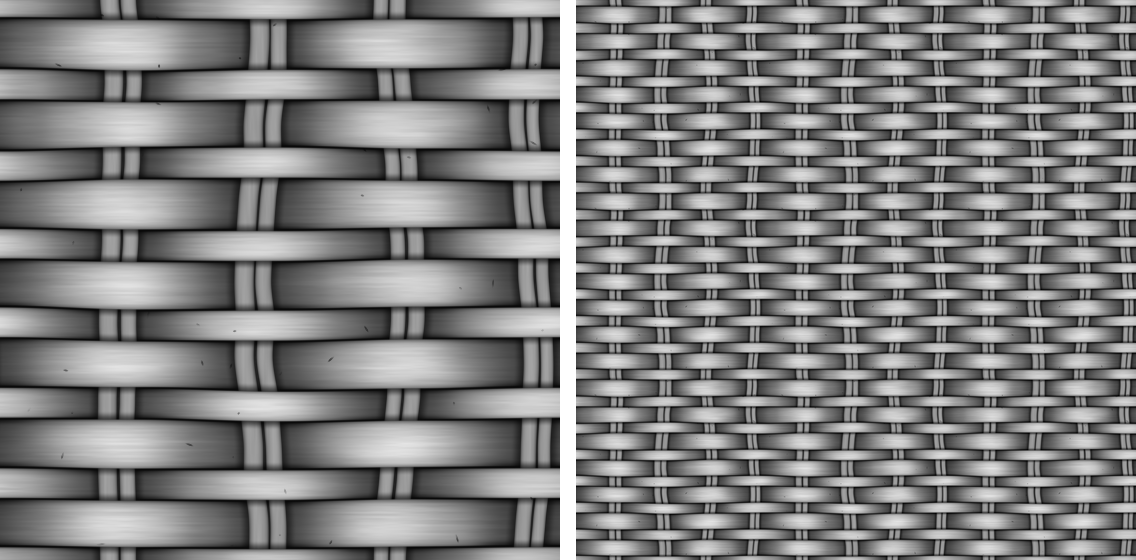
Left: one tile. Right: repeated 3 by 3.
Reproduce this texture procedurally as a WebGL 2 fragment shader.

```glsl
#version 300 es
precision highp float;

uniform vec2 u_resolution;
out vec4 outColor;

const float PI = 3.14159265;

// Weave layout: x = wide band, y = narrow band, in units of one row pair
const float ROW_PAIRS = 7.0;
const vec2 BAND_CENTRE = vec2(0.445, 0.944);
const vec2 BAND_HALF = vec2(0.298, 0.188);
const float ROW_WOBBLE = 0.009;

// Upright stakes, one component per column, in canvas units
const float COLUMNS = 4.0;
const float FIRST_COLUMN = 0.2105;
const vec4 COLUMN_SHIFT = vec4(0.0055, 0.0085, 0.0005, -0.0085);
const vec4 SWAY_SIZE = vec4(0.004, 0.014, 0.016, 0.012);
const vec4 SWAY_PEAK = vec4(0.80, 0.97, 0.48, 0.32);
const vec4 LEFT_HALF = vec4(0.0172, 0.0178, 0.0135, 0.0142);
const vec4 RIGHT_HALF = vec4(0.0143, 0.0148, 0.0150, 0.0117);

// Tones
const float BAND_DARK = 0.24;
const float BAND_LIGHT = 0.83;
const float STRAND_TONE = 0.62;
const float GAP_TONE = 0.035;
const float GRAIN = 0.10;
const float SPECK_CELLS = 13.0;
const float SPECK_CHANCE = 0.28;

float hash(vec2 p) {
    return fract(sin(dot(p, vec2(127.1, 311.7))) * 43758.5453);
}

// Value noise that wraps after "cells" steps across the canvas
float noise(vec2 uv, vec2 cells) {
    vec2 p = uv * cells;
    vec2 i = floor(p), f = fract(p);
    f = f * f * (3.0 - 2.0 * f);
    vec2 a = mod(i, cells), b = mod(i + 1.0, cells);
    return mix(mix(hash(a), hash(vec2(b.x, a.y)), f.x),
               mix(hash(vec2(a.x, b.y)), hash(b), f.x), f.y);
}

// Fine fibres running along x
float fibres(vec2 uv) {
    return 0.5 * noise(uv, vec2(9.0, 260.0)) + 0.3 * noise(uv, vec2(5.0, 110.0))
         + 0.2 * noise(uv, vec2(40.0, 380.0)) - 0.5;
}

// Sparse, ragged dark nicks
float specks(vec2 uv) {
    vec2 cell = mod(floor(uv * SPECK_CELLS), SPECK_CELLS);
    vec2 p = fract(uv * SPECK_CELLS) - 0.3 - 0.4 * vec2(hash(cell + 3.1), hash(cell + 7.7));
    float angle = PI * hash(cell + 5.3);
    p = mat2(cos(angle), -sin(angle), sin(angle), cos(angle)) * p;
    float size = mix(0.03, 0.13, hash(cell + 9.2));
    float shape = 1.0 - smoothstep(0.3, 1.0, length(p / vec2(size, 0.035)));
    return shape * step(hash(cell + 1.9), SPECK_CHANCE) * noise(uv, vec2(170.0));
}

void main() {
    vec2 uv = gl_FragCoord.xy / u_resolution;
    float pixel = 1.0 / min(u_resolution.x, u_resolution.y);

    // Nearest column and its drift
    float column = floor((uv.x - FIRST_COLUMN) * COLUMNS + 0.5);
    int c = int(mod(column, COLUMNS));
    float drift = COLUMN_SHIFT[c] + SWAY_SIZE[c] * cos(2.0 * PI * (uv.y - SWAY_PEAK[c]))
                + 0.007 * (noise(vec2(float(c) / COLUMNS, uv.y), vec2(COLUMNS, 14.0)) - 0.5);
    float flatX = uv.x - FIRST_COLUMN - column / COLUMNS;
    float bentX = flatX - drift * (1.0 - smoothstep(0.06, 0.125, abs(flatX)));
    float lift = 0.5 + 0.5 * cos(PI * bentX * COLUMNS);

    // Even columns carry the wide band on top, odd ones the narrow band
    int top = c % 2, under = 1 - top;
    vec2 height = top == 0 ? vec2(lift, 1.0 - lift) : vec2(1.0 - lift, lift);

    // Bands
    float y = uv.y + ROW_WOBBLE * (noise(uv, vec2(4.0, 7.0)) - 0.5);
    vec2 offset = fract(y * ROW_PAIRS - BAND_CENTRE + 0.5) - 0.5;
    vec2 halfSize = BAND_HALF * (0.965 + 0.035 * height);
    vec2 inside = halfSize - abs(offset);
    vec2 v = offset / halfSize;
    vec2 v2 = v * v;
    vec2 bandMask = smoothstep(-pixel * ROW_PAIRS, pixel * ROW_PAIRS, inside);
    vec2 band = mix(vec2(BAND_DARK), vec2(BAND_LIGHT), height);
    band *= 1.0 - 0.16 * v2 - 0.38 * v2 * v2 * v2 * v2 - 0.05 * v;
    band *= 1.0 + GRAIN * 1.6 * fibres(uv) + GRAIN * (noise(uv, vec2(12.0, 28.0)) - 0.5);

    // Pair of strands in the column
    vec2 strandHalf = vec2(LEFT_HALF[c], RIGHT_HALF[c]);
    float split = 0.0006 + 0.0022 * noise(uv.yx, vec2(14.0, 4.0));
    vec2 across = flatX - drift + vec2(1.0, -1.0) * (strandHalf + split);
    vec2 strandInside = strandHalf - abs(across);
    vec2 strandMask = smoothstep(-pixel, pixel, strandInside);
    vec2 u2 = across * across / (strandHalf * strandHalf);
    vec2 strand = STRAND_TONE * (1.0 - 0.22 * u2 - 0.42 * u2 * u2 * u2);
    strand *= 1.0 + GRAIN * 1.4 * fibres(uv.yx);

    // Contact shadows cast by the top band and by the strands
    float clearance = smoothstep(-0.01, 0.11, -inside[top]);
    float sideGap = -max(strandInside.x, strandInside.y);
    band[under] *= mix(1.0, 0.5 + 0.5 * clearance, smoothstep(0.5, 1.0, lift));
    band[under] *= 0.5 + 0.5 * smoothstep(-0.002, 0.018, sideGap);
    strand *= 0.38 + 0.62 * clearance;

    // Stack the layers from back to front
    float tone = mix(GAP_TONE, band[under], bandMask[under]);
    tone = mix(tone, strand.x, strandMask.x);
    tone = mix(tone, strand.y, strandMask.y);
    tone = mix(tone, band[top], bandMask[top]);
    tone *= 1.0 - 0.6 * specks(uv);
    outColor = vec4(vec3(tone), 1.0);
}
```
